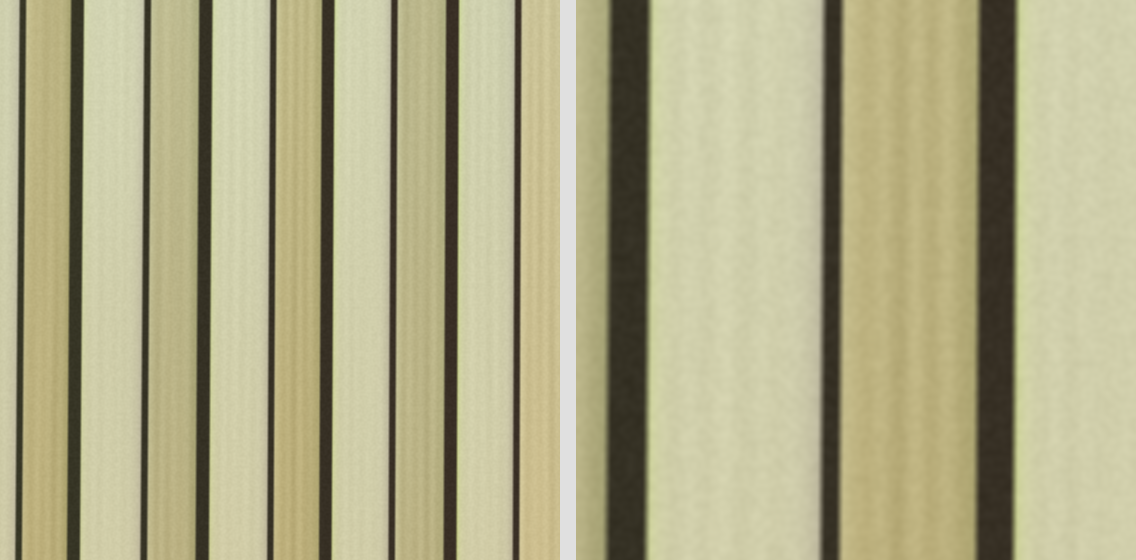
Left: the whole. Right: its middle third, enlarged.
Write a Shadertoy shader that draws this pattern.

```glsl
// Upright pale and tan slats, parted by alternating thin and wide dark gaps.
#define PITCH 0.2216        // width of one tan + pale pair
#define FIRST_GAP 0.0371    // centre of the first thin gap
#define WIDE_OFFSET 0.0977  // thin gap to wide gap
#define WIDE_DRIFT 0.0021   // growth of that offset per pair
#define THIN_HALF 0.0058
#define WIDE_HALF 0.0115
#define EDGE_SOFT 0.0030
#define RIB_PITCH 0.0205
#define GRAIN 0.022
#define PALE vec3(0.815, 0.810, 0.670)
#define TAN vec3(0.730, 0.705, 0.530)
#define GAP vec3(0.205, 0.190, 0.140)

vec2 hashGradient(vec2 p) {
    vec3 q = fract(p.xyx * vec3(0.1031, 0.1030, 0.0973));
    q += dot(q, q.yzx + 33.33);
    float angle = 6.2832 * fract((q.x + q.y) * q.z);
    return vec2(cos(angle), sin(angle));
}

float gradientNoise(vec2 p) {
    vec2 i = floor(p), f = fract(p);
    vec2 w = f * f * f * (f * (f * 6.0 - 15.0) + 10.0);
    float a = dot(hashGradient(i), f);
    float b = dot(hashGradient(i + vec2(1, 0)), f - vec2(1, 0));
    float c = dot(hashGradient(i + vec2(0, 1)), f - vec2(0, 1));
    float d = dot(hashGradient(i + vec2(1, 1)), f - vec2(1, 1));
    return mix(mix(a, b, w.x), mix(c, d, w.x), w.y);
}

// Straightens the slight lean and uneven spacing of the slats.
float straighten(vec2 uv) {
    float lean = mix(0.0080, 0.0038, uv.x) * (uv.y - 0.5);
    float offCentre = (uv.x - 0.417) / 0.13;
    return uv.x - lean - 0.0070 * exp(-offCentre * offCentre);
}

// Glow that fades away from an edge.
float falloff(float dist, float reach) {
    return exp(-max(dist, 0.0) / reach);
}

void mainImage(out vec4 fragColor, in vec2 fragCoord) {
    vec2 uv = fragCoord / iResolution.xy;
    float soft = max(EDGE_SOFT, 1.0 / iResolution.x);

    // Place within the repeating pair
    float along = straighten(uv) - FIRST_GAP;
    float pair = floor(along / PITCH);
    float x = along - pair * PITCH;
    float wideAt = WIDE_OFFSET + WIDE_DRIFT * pair;
    float isPale = step(wideAt, x);

    // Distances to the gap edges on each side of the slat
    float fromLeft = mix(x - THIN_HALF, x - wideAt - WIDE_HALF, isPale);
    float fromRight = mix(wideAt - WIDE_HALF - x, PITCH - THIN_HALF - x, isPale);
    float inside = min(fromLeft, fromRight);

    // Base tints: alternate tan slats are browner, the last is paler
    float brown = 1.0 - mod(pair, 2.0);
    vec3 tanTint = TAN + brown * vec3(0.005, -0.012, -0.035);
    tanTint += vec3(0.060, 0.058, 0.075) * smoothstep(0.82, 0.95, uv.x);
    vec3 color = mix(tanTint, PALE, isPale);

    // Cool light above, warmer tone below
    float cool = uv.y - 0.5 + 0.25 * gradientNoise(uv * vec2(4.0, 2.5));
    color += cool * vec3(-0.008, 0.016, 0.030);
    color += 0.020 * (1.0 - smoothstep(0.0, 0.6, length(uv - vec2(0.43, 0.95))));

    // Shallow vertical ribs and streaks
    float rib = sin(6.2832 * fromLeft / RIB_PITCH);
    float streak = gradientNoise(vec2(along * 75.0, uv.y * 1.5 + 7.0));
    color += mix(0.014, 0.007, isPale) * rib * vec3(0.9, 1.0, 1.1);
    color += mix(0.035, 0.018, isPale) * streak;

    // Edge shading: pale lip, grey shade and yellow-green fringe
    float leftGlow = falloff(fromLeft, 0.005);
    float rightShade = falloff(fromRight, 0.009);
    vec3 fringe = vec3(-0.035, 0.025, -0.16) * mix(0.35, 1.0, uv.x);
    color += leftGlow * mix(vec3(0.045, 0.060, 0.065), fringe, isPale);
    color -= rightShade * mix(vec3(0.075, 0.055, 0.060), vec3(0.085, 0.100, 0.050), isPale);

    // Dark gaps, a little greener on the left and redder on the right
    vec3 gap = GAP + vec3(0.018, -0.008, 0.004) * smoothstep(0.3, 0.9, uv.x);
    gap += vec3(0.010, 0.022, 0.006) * (1.0 - smoothstep(0.0, 0.4, uv.x));
    color = mix(gap, color, smoothstep(-soft, soft, inside));

    // Fine mottled grain
    float grain = gradientNoise(uv * 190.0) + 0.6 * gradientNoise(uv * 83.0 + 19.0);
    color += GRAIN * grain;
    fragColor = vec4(clamp(color, 0.0, 1.0), 1.0);
}
```
